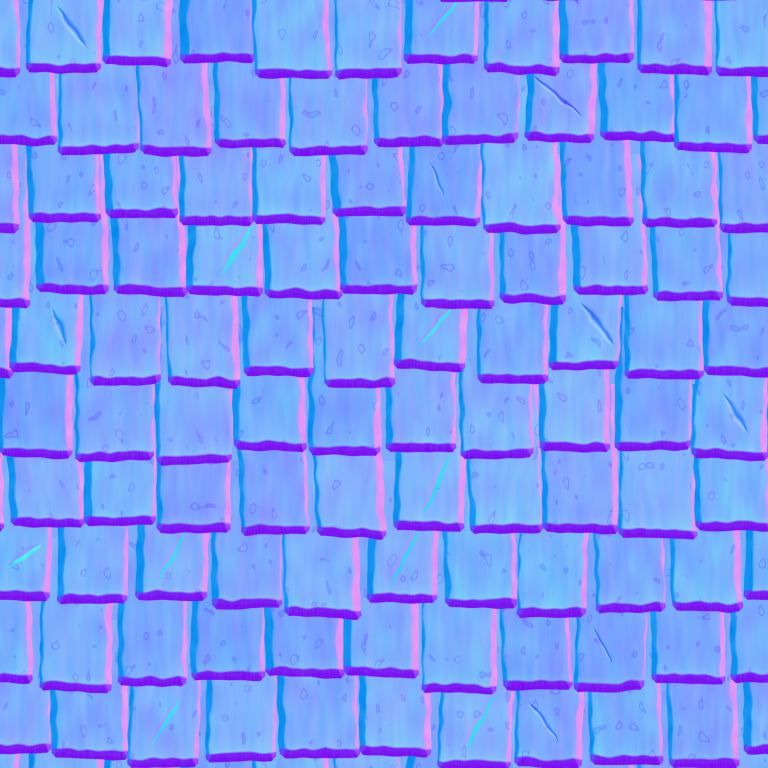
Give the GLSL for this texture map, as a Shadertoy shader.

```glsl
// Tangent-space normal map of staggered, worn wooden roof shingles (seamless tile).
#define COUNT 10.0        // shingles across and rows down
#define LIP 0.115         // height of the bottom bevel, in cells
#define SIDE 0.075        // mean width of the side bevels
#define DROP 0.24         // spread of the bottom edge heights
#define WOBBLE 0.035      // waviness of the cut edges
#define GRAIN 0.17        // strength of the vertical wood grain
#define DENTS 0.20        // strength of the broad dents
#define CRACKS 0.26       // share of cracked shingles
#define FLAT_SLOPE vec2(-0.02, 0.35)
#define LIP_SLOPE vec2(-0.02, -0.76)
#define LEFT_SLOPE vec2(-0.88, 0.14)
#define RIGHT_SLOPE vec2(0.80, 0.18)

const float stagger[10] = float[10](0.65, 0.48, 0.72, 0.07, 0.0, 0.15, 0.45, 0.3, 0.8, 0.3);

vec4 hash4(vec2 p) {
    uvec4 v = uvec4(ivec4(floor(p.xyxy) + vec4(0.0, 0.0, 17.0, 59.0)));
    v = v * 1664525u + 1013904223u;
    for (int i = 0; i < 2; i++) {
        v.x += v.y * v.w;
        v.y += v.z * v.x;
        v.z += v.x * v.y;
        v.w += v.y * v.z;
        v ^= v >> 16u;
    }
    return vec4(v >> 8u) * exp2(-24.0);
}

float corner(vec2 cell, vec2 f) {
    return dot(hash4(cell).xy * 2.0 - 1.0, f);
}

// Gradient noise, roughly -0.7 to 0.7
float noise(vec2 p) {
    vec2 i = floor(p), f = p - i;
    vec2 u = f * f * f * (f * (f * 6.0 - 15.0) + 10.0);
    vec2 e = vec2(1.0, 0.0);
    return mix(mix(corner(i, f), corner(i + e, f - e), u.x),
               mix(corner(i + e.yx, f - e.yx), corner(i + 1.0, f - 1.0), u.x), u.y);
}

// Slope of a tapered diagonal groove
vec2 crackSlope(vec2 p, vec4 h, vec2 seed) {
    float angle = (h.y < 0.5 ? 0.85 : 2.2) + (h.z - 0.5) * 0.6;
    vec2 along = vec2(cos(angle), sin(angle)), across = vec2(-along.y, along.x);
    vec2 c = p - vec2(0.35 + 0.3 * h.w, 0.6);
    float s = dot(c, along) / mix(0.25, 0.5, h.z);
    float t = dot(c, across) + 0.05 * noise(p * 5.0 + seed);
    float width = mix(0.016, 0.04, h.w) * max(1.0 - s * s, 0.0) + 0.001;
    t /= width;
    return across * (0.35 - 1.1 * t) * exp(-t * t) * smoothstep(1.0, 0.7, abs(s));
}

// Slope in xy, coverage in z; p has its origin at the shingle's lower left
vec3 shingle(vec2 p, vec2 id, float px) {
    vec4 h = hash4(id + 101.0), k = hash4(id + 307.0);
    vec2 seed = floor(k.xy * 200.0) + k.zw;

    // Outline: shifted, tilted, skewed and unevenly cut
    p.y -= 0.07 + (h.x - 0.5) * DROP;
    vec2 q = p;
    q.y += (h.y - 0.4) * 0.09 * (p.x - 0.5);
    q.x += (h.z - 0.5) * 0.10 * (p.y - 0.5);
    q += WOBBLE * vec2(noise(vec2(p.y * 4.0, 3.5) + seed), noise(vec2(p.x * 4.0, 8.5) + seed));
    float left = q.x - mix(-0.04, 0.07, h.w);
    float right = 1.0 - mix(-0.03, 0.08, k.x) - q.x;
    float side = min(left, right);
    float edge = min(min(side, q.y), (side + q.y - 0.055) * 0.707);
    float cover = smoothstep(-0.5 * px, 0.5 * px, edge);
    if (cover <= 0.0) return vec3(0.0);

    // Worn face: tilt, dents and grain
    vec2 n = FLAT_SLOPE + (k.zw - 0.5) * vec2(0.12, 0.16);
    n.x += GRAIN * (noise(p * vec2(9.0, 1.3) + seed) + 0.5 * noise(p * vec2(34.0, 2.5) + seed));
    n.y += DENTS * (noise(p * vec2(3.0, 2.2) + seed) + 0.6 * noise(p * vec2(11.0, 2.6) - seed));
    float chip = noise(p * vec2(7.0, 5.0) + seed.yx);
    n -= vec2(0.08, 0.22) * smoothstep(0.28, 0.36, chip) * smoothstep(0.46, 0.37, chip);
    if (h.z < CRACKS) n += crackSlope(p, k, seed);

    // Bevel widths vary along each edge
    float lip = LIP * (1.0 + 0.4 * noise(vec2(p.x * 5.0, 1.5) + seed));
    float wl = SIDE * (0.35 + h.x + 0.7 * noise(vec2(p.y * 3.0, 5.5) + seed));
    float wr = SIDE * (0.25 + h.y + 0.7 * noise(vec2(p.y * 3.0, 9.5) + seed));
    n += vec2(0.05, 0.17) * exp(-max(q.y - lip, 0.0) / 0.07);
    n.x += 0.14 * (exp(-max(right - wr, 0.0) / 0.05) - exp(-max(left - wl, 0.0) / 0.05));

    // Side bevels, then the lip with its cut corners
    float soft = max(px, 0.012);
    float streak = noise(p * vec2(45.0, 2.0) + seed);
    n = mix(n, LEFT_SLOPE + vec2(0.2, 0.12) * chip, smoothstep(soft, -soft, left - wl));
    n = mix(n, RIGHT_SLOPE + vec2(0.1, 0.15) * chip, smoothstep(soft, -soft, right - wr));
    vec2 front = LIP_SLOPE + vec2(0.05, 0.12) * streak;
    front.y -= 0.10 * smoothstep(soft, -soft, q.y - lip * (0.5 + 0.5 * chip));
    float cut = smoothstep(soft, -soft, side - 0.035 - 0.4 * q.y);
    front += cut * vec2(left < right ? -0.18 : 0.26, 0.32);
    n = mix(n, front, smoothstep(soft, -soft, q.y - lip));
    return vec3(n, cover);
}

void mainImage(out vec4 fragColor, in vec2 fragCoord) {
    vec2 p = fragCoord / iResolution.xy * COUNT;
    float px = 1.5 * COUNT / iResolution.y;
    vec2 slope = FLAT_SLOPE;

    // Lay the rows upwards, so each one overlaps the row below
    for (int j = -1; j <= 1; j++) {
        float row = floor(p.y) + float(j);
        float wrappedRow = floor(mod(row + 0.5, COUNT));
        float x = p.x - stagger[int(wrappedRow) % 10];
        for (int i = -1; i <= 1; i++) {
            float column = floor(x) + float(i);
            vec2 id = vec2(floor(mod(column + 0.5, COUNT)), wrappedRow);
            vec3 s = shingle(vec2(x - column, p.y - row), id, px);
            slope = mix(slope, s.xy, s.z);
        }
    }
    fragColor = vec4(0.5 + 0.5 * slope, 1.0 - 0.07 * dot(slope, slope), 1.0);
}
```
